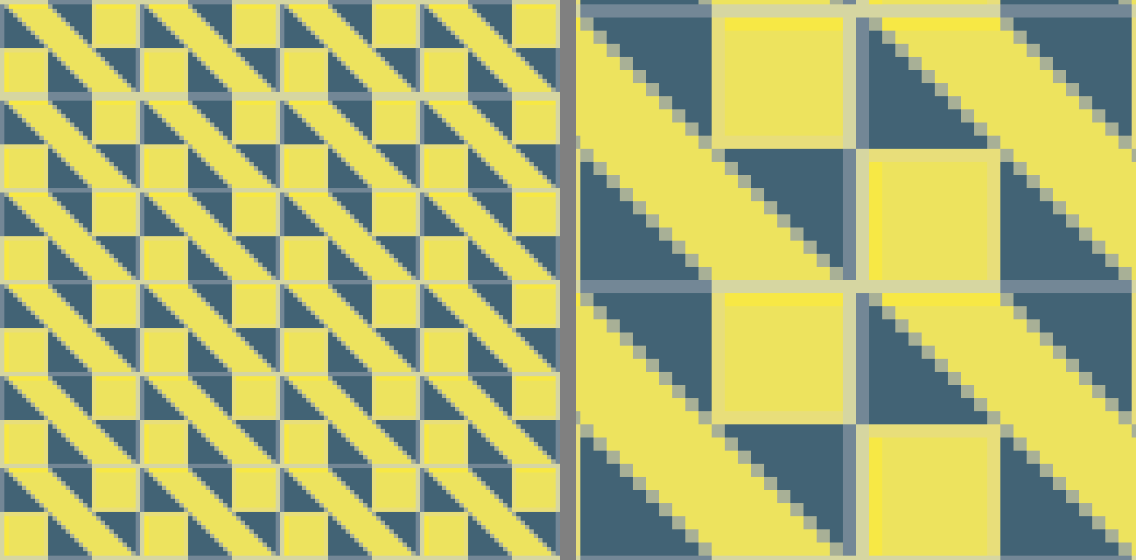
Left, the full canvas; right, a detail of the centre.
Reproduce this pattern procedurally as a WebGL 1 fragment shader.

```glsl
precision highp float;

// Stepped two-tone tiles, 4 across and 6 down, on a coarse 128 x 128 cell grid.
// Each tile has 3 x 2 blocks: two squares and a diagonal band between triangles.
// Pale translucent seams frame the tiles; the first row seam is doubled.

uniform vec2 u_resolution;

#define GRID 128.0
#define TILE_WIDTH 32.0
#define TILE_HEIGHT 21.0
#define BLOCK 10.0
#define EDGE_SOFTNESS 0.5
#define YELLOW vec3(0.93, 0.89, 0.37)
#define BRIGHT vec3(0.97, 0.91, 0.27)
#define CREAM vec3(0.91, 0.87, 0.48)
#define BLUE vec3(0.26, 0.39, 0.46)
#define STEP_GREY vec3(0.66, 0.69, 0.59)
#define SEAM_LIGHT vec3(0.84, 0.84, 0.63)
#define SEAM_DARK vec3(0.45, 0.53, 0.59)

// Yellow block whose sides facing the triangles fade to cream.
vec3 squareColor(vec2 c, bool upper) {
  bool faded = upper ? (c.x < 2.0 * BLOCK + 0.5 || c.y > BLOCK - 1.5)
                     : (c.x > BLOCK - 1.5 || c.y < BLOCK + 0.5);
  if (faded) return CREAM;
  return (c.y < 0.5 || c.x < 0.5) ? BRIGHT : YELLOW;
}

// Diagonal band with grey stair steps on both flanks.
vec3 bandColor(vec2 c) {
  float fromCenter = abs(c.x - c.y - 0.5 * BLOCK) - 0.5 * BLOCK;
  if (fromCenter > 0.5) return BLUE;
  if (fromCenter > -0.5) return STEP_GREY;
  return c.y < 0.5 ? BRIGHT : YELLOW;
}

// Colour of one grid cell; rows are counted from the top.
vec3 cellColor(vec2 cell) {
  cell = clamp(cell, 0.0, GRID - 1.0);
  float row = GRID - 1.0 - cell.y;
  row -= step(TILE_HEIGHT + 0.5, row);  // doubles the first inner seam
  vec2 c = vec2(mod(cell.x, TILE_WIDTH), mod(row, TILE_HEIGHT)) - 1.0;
  bool upper = c.y < BLOCK - 0.5;

  // Seams darken beside blue blocks
  if (c.y < -0.5) {
    bool middle = c.x > BLOCK - 0.5 && c.x < 2.0 * BLOCK - 0.5;
    return middle ? SEAM_DARK : SEAM_LIGHT;
  }
  bool leftSeam = c.x < -0.5;
  bool rightSeam = c.x > 3.0 * BLOCK - 0.5;
  if (leftSeam) return upper ? SEAM_DARK : SEAM_LIGHT;
  if (rightSeam) return upper ? SEAM_LIGHT : SEAM_DARK;

  bool inSquare = upper ? c.x > 2.0 * BLOCK - 0.5 : c.x < BLOCK - 0.5;
  return inSquare ? squareColor(c, upper) : bandColor(c);
}

void main() {
  // Blend neighbouring cells over about one output pixel
  vec2 p = gl_FragCoord.xy / u_resolution * GRID - 0.5;
  vec2 cell = floor(p);
  vec2 w = min(EDGE_SOFTNESS * GRID / u_resolution, vec2(0.5));
  vec2 f = smoothstep(0.5 - w, 0.5 + w, p - cell);
  vec3 lower = mix(cellColor(cell), cellColor(cell + vec2(1.0, 0.0)), f.x);
  vec3 above = mix(cellColor(cell + vec2(0.0, 1.0)), cellColor(cell + 1.0), f.x);
  gl_FragColor = vec4(mix(lower, above, f.y), 1.0);
}
```
